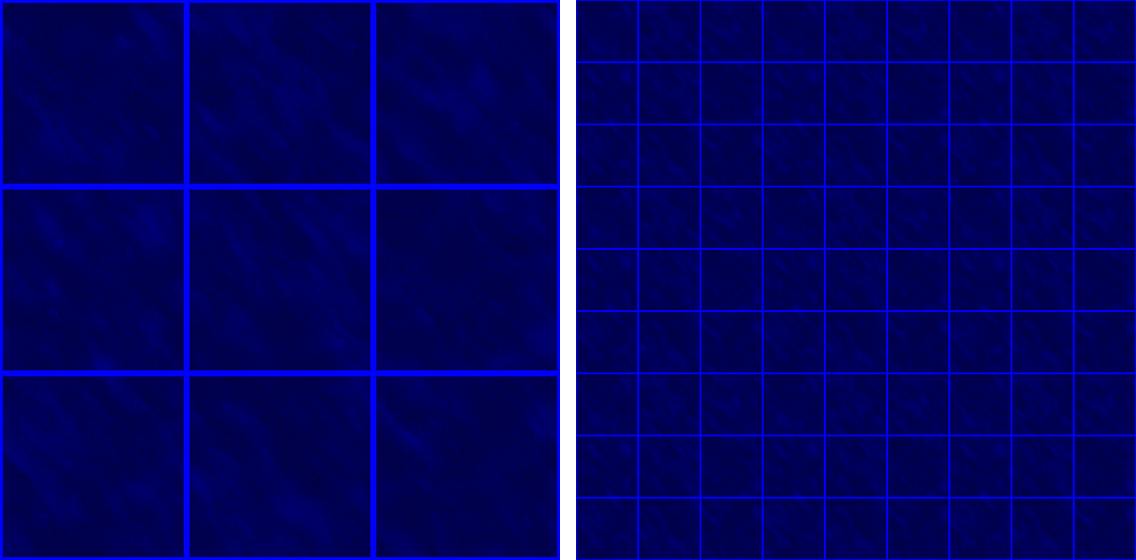
Left, the tile; right, the same tile 3 across and 3 down.
A Shadertoy shader for this texture:

```glsl
const float TILES = 3.0;
const float GROUT_HALF_WIDTH = 0.0052;
const vec3 GROUT_BLUE = vec3(0.0, 0.0, 0.995);

float hash(vec2 p, float seed) {
    vec3 q = fract(vec3(p.xyx + seed * 17.3) * 0.1031);
    q += dot(q, q.yzx + 33.33);
    return fract((q.x + q.y) * q.z);
}

// Value noise that wraps after a whole number of cells
float noise(vec2 p, vec2 period, float seed) {
    vec2 cell = floor(p);
    vec2 f = p - cell;
    f = f * f * (3.0 - 2.0 * f);
    vec2 a = mod(cell, period);
    vec2 b = mod(cell + 1.0, period);
    return mix(mix(hash(a, seed), hash(vec2(b.x, a.y), seed), f.x),
               mix(hash(vec2(a.x, b.y), seed), hash(b, seed), f.x), f.y);
}

float gridNoise(vec2 uv, float cells, float seed) {
    return noise(uv * cells, vec2(cells), seed);
}

// Falling diagonal streaks: a whole-number shear keeps them tileable
float streaks(vec2 uv, vec2 cells, float seed) {
    vec2 sheared = vec2(uv.x + uv.y, uv.x);
    float sum = 0.0;
    float weight = 0.42;
    for (int octave = 0; octave < 3; octave++) {
        sum += weight * noise(sheared * cells, cells, seed + float(octave));
        cells *= 2.0;
        weight *= 0.62;
    }
    return sum / 0.843;
}

// Offset to the scattered point of this cell (xy), its random id (z), presence (w)
vec4 scatter(vec2 uv, float cells, float share, float seed) {
    vec2 cell = mod(floor(uv * cells), cells);
    vec2 jitter = vec2(hash(cell, seed), hash(cell, seed + 1.0));
    vec2 offset = (fract(uv * cells) - mix(vec2(0.25), vec2(0.75), jitter)) / cells;
    return vec4(offset, hash(cell, seed + 2.0), step(hash(cell, seed + 3.0), share));
}

float dots(vec2 uv, float cells, float share, float radius, float seed) {
    vec4 point = scatter(uv, cells, share, seed);
    float size = radius * (0.6 + 0.4 * point.z);
    return point.w * (1.0 - smoothstep(0.3 * size, size, length(point.xy)));
}

// Faint ragged pebble, lit from above
float pebble(vec2 uv, float cells, float share, float radius, float seed) {
    vec4 point = scatter(uv, cells, share, seed);
    float turn = 6.2832 * point.z;
    vec2 axis = vec2(cos(turn), sin(turn));
    vec2 d = vec2(dot(point.xy, axis), 1.35 * dot(point.xy, vec2(-axis.y, axis.x)));
    float angle = atan(d.y, d.x);
    float outline = 0.85 + 0.13 * sin(3.0 * angle + turn) + 0.07 * sin(7.0 * angle);
    float reach = length(d) / (radius * outline);
    float light = dot(point.xy, vec2(0.5, 0.86)) / radius;
    float body = 1.0 - smoothstep(0.88, 1.04, reach);
    float rim = smoothstep(0.65, 0.92, reach) * max(light, 0.0);
    return point.w * body * (0.035 + 0.045 * light + 0.07 * rim);
}

void mainImage(out vec4 fragColor, in vec2 fragCoord) {
    vec2 uv = fragCoord / iResolution.xy;

    // Mottled stone
    vec2 warp = vec2(gridNoise(uv, 14.0, 1.0), gridNoise(uv, 14.0, 2.0)) - 0.5;
    vec2 bent = uv + 0.022 * warp;
    float mottle = 0.72 * streaks(bent, vec2(19.0, 11.0), 3.0)
                 + 0.28 * gridNoise(bent, 23.0, 7.0) - 0.5;
    float blue = 0.332 + 0.27 * mottle + 0.45 * mottle * mottle;

    // Fine grain, rougher in patches
    float rough = smoothstep(0.45, 0.9, gridNoise(uv, 11.0, 8.0));
    float grain = gridNoise(uv, 340.0, 9.0) - 0.5;
    blue += (0.035 + 0.05 * rough) * grain;
    blue += 0.03 * (gridNoise(uv, 120.0, 10.0) - 0.5);

    // Pits, specks and pebbles
    blue -= 0.05 * dots(uv, 38.0, 0.3, 0.006, 11.0);
    blue += (0.05 + 0.08 * rough) * dots(uv, 110.0, 0.1, 0.002, 15.0);
    blue += pebble(bent, 6.0, 0.5, 0.019, 19.0) * (1.0 + 0.8 * grain);

    // Grout grid, with a slight shade along each tile border
    vec2 toLine = abs(fract(uv * TILES + 0.5) - 0.5) / TILES;
    float gap = min(toLine.x, toLine.y) - GROUT_HALF_WIDTH;
    blue -= 0.025 * (1.0 - smoothstep(0.0, 0.009, gap));
    float grout = clamp(0.5 - gap * iResolution.y, 0.0, 1.0);

    vec3 stone = vec3(0.0, 0.0, max(blue, 0.25));
    fragColor = vec4(mix(stone, GROUT_BLUE, grout), 1.0);
}
```
